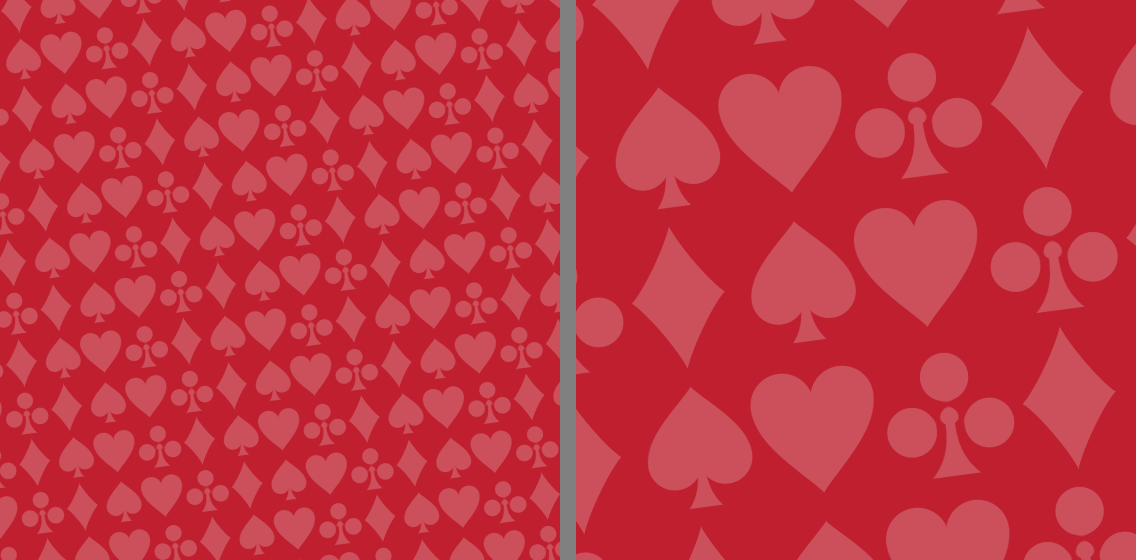
Left: the whole. Right: its middle third, enlarged.
This pattern is drawn by a WebGL 2 fragment shader. Its source:

```glsl
#version 300 es
precision highp float;
// Card suits in slanted rows: spade, heart, club, diamond, repeating on a red ground.
// The plane is turned and cut into cells; odd rows step sideways, and each suit is
// an approximate distance function, tested in the nearest cells of its row.

uniform vec2 u_resolution;
out vec4 fragColor;

const vec3 GROUND = vec3(0.75, 0.12, 0.18);
const vec3 SUIT = vec3(0.80, 0.31, 0.36);
const float TILT = 0.132;                    // slant of the rows, radians
const vec2 PITCH = vec2(0.0742, 0.0897);     // column and row spacing
const vec2 ORIGIN = vec2(0.027, -0.1094);    // a spade, from the top left corner
const float ROW_STEP = 0.0695;               // sideways step of odd rows
const float BAND_DRIFT = 0.0045;             // extra step of every second band
const float ROWS_PER_BAND = 3.0;
const float SUIT_SIZE = 0.04;                // canvas length of one suit unit
const float HALF_PI = 1.5708;

// Pointed leaf standing on two round lobes
float leaf(vec2 p, float tip, float base, float lobeX, float lobeRadius) {
    float x = abs(p.x);
    float s = clamp((tip - p.y) / (tip - base), 0.0, 1.0);
    float halfWidth = (lobeX + lobeRadius) * pow(max(sin(HALF_PI * s), 0.0), 1.1);
    float body = max(0.75 * (x - halfWidth), max(base - p.y, p.y - tip));
    float lobe = length(vec2(x - lobeX, p.y - base)) - lobeRadius;
    return min(body, lobe);
}

// Stalk that flares towards its foot
float stem(vec2 p, float top, float foot, float waist, float flare) {
    float s = clamp((top - p.y) / (top - foot), 0.0, 1.0);
    float halfWidth = mix(waist, flare, s * s * s);
    return max(0.8 * (abs(p.x) - halfWidth), max(p.y - top, foot - p.y));
}

float smoothUnion(float a, float b, float k) {
    float h = max(k - abs(a - b), 0.0) / k;
    return min(a, b) - 0.25 * h * h * k;
}

float spade(vec2 p) {
    float blade = leaf(p, 0.90, -0.20, 0.38, 0.40);
    return min(blade, stem(p, -0.20, -0.90, 0.06, 0.25));
}

float heart(vec2 p) {
    return leaf(vec2(p.x, -p.y), 0.97, -0.40, 0.45, 0.47);
}

float club(vec2 p) {
    float topLobe = length(p - vec2(0.0, 0.59)) - 0.36;
    float sideLobe = length(vec2(abs(p.x) - 0.58, p.y + 0.17)) - 0.37;
    float hub = length(p) - 0.13;
    float leaves = smoothUnion(hub, min(topLobe, sideLobe), 0.16);
    return min(leaves, stem(p, 0.0, -0.89, 0.07, 0.36));
}

// Four points joined by slightly hollow sides
float diamond(vec2 p) {
    const float HOLLOW = 0.87;
    vec2 q = pow(abs(p) / vec2(0.70, 1.07) + 1e-5, vec2(HOLLOW));
    return 0.55 * (pow(q.x + q.y, 1.0 / HOLLOW) - 1.0);
}

// Suits are nudged to even out the gaps between them
float suitDistance(vec2 p, float index) {
    if (index < 0.5) return spade(p);
    if (index < 1.5) return heart(p - vec2(-0.09, 0.05));
    if (index < 2.5) return club(p - vec2(0.05, -0.04));
    return diamond(p);
}

void main() {
    // Turned plane, measured from the top left corner
    vec2 p = gl_FragCoord.xy / u_resolution.y - vec2(0.0, 1.0);
    vec2 along = vec2(cos(TILT), sin(TILT));
    vec2 upward = vec2(-along.y, along.x);
    vec2 grid = (vec2(dot(p, along), dot(p, upward)) - ORIGIN) / PITCH;

    // Row and its sideways step
    float row = floor(0.5 - grid.y);
    float band = floor(row / ROWS_PER_BAND);
    float rowShift = ROW_STEP * mod(row, 2.0) + BAND_DRIFT * mod(band, 2.0);
    grid.x -= rowShift / PITCH.x;
    float column = floor(grid.x + 0.5);

    // Nearest suit, as wide ones reach past their cell
    float d = 10.0;
    for (int i = -1; i <= 1; i++) {
        float cell = column + float(i);
        vec2 local = (grid - vec2(cell, -row)) * PITCH / SUIT_SIZE;
        d = min(d, suitDistance(local, mod(cell, 4.0)));
    }

    float edge = 0.7 / (u_resolution.y * SUIT_SIZE);
    float ink = 1.0 - smoothstep(-edge, edge, d);
    fragColor = vec4(mix(GROUND, SUIT, ink), 1.0);
}
```
